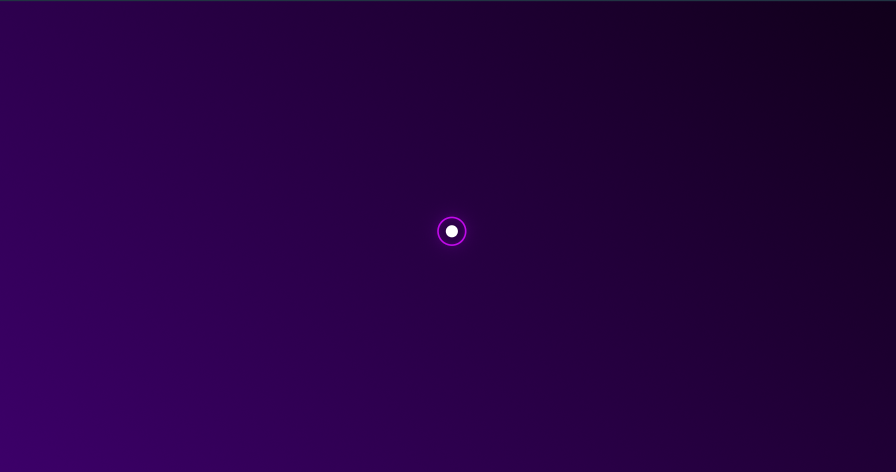
Write a Shadertoy shader that draws this background.

```glsl
#define CENTER vec2(0.5043, 0.510)
#define RING_RADIUS 0.0293
#define RING_WIDTH 0.0034
#define DOT_RADIUS 0.0128
#define GLOW_SIZE 0.011
#define TOP_LINE 0.0025
#define VIOLET vec3(0.236, 0.0, 0.412)
#define NIGHT vec3(0.066, 0.0, 0.104)
#define MAGENTA vec3(0.76, 0.04, 0.92)
#define TEAL vec3(0.13, 0.20, 0.26)

// Antialiased coverage of a signed distance
float coverage(float dist, float pixel) {
    return clamp(0.5 - dist / pixel, 0.0, 1.0);
}

// Diagonal fade from the lower left to the upper right
vec3 backdrop(vec2 p, float aspect) {
    float t = (p.x + p.y) / (aspect + 1.0);
    return mix(VIOLET, NIGHT, clamp(t, 0.0, 1.0));
}

// Fine noise to hide banding in the dark fade
float hash(vec2 p) {
    return fract(sin(dot(p, vec2(12.99, 78.23))) * 43758.5);
}

void mainImage(out vec4 fragColor, in vec2 fragCoord) {
    float pixel = 1.0 / iResolution.y;
    float aspect = iResolution.x * pixel;
    vec2 p = fragCoord * pixel;
    vec3 color = backdrop(p, aspect);
    color += (hash(fragCoord) - 0.5) / 255.0;

    // Soft halo around the ring
    float radius = length(p - CENTER * vec2(aspect, 1.0));
    float ringDist = abs(radius - RING_RADIUS);
    color += MAGENTA * 0.10 * exp(-ringDist / GLOW_SIZE);

    // Ring and central dot
    float ring = coverage(ringDist - 0.5 * RING_WIDTH, pixel);
    color = mix(color, MAGENTA, ring);
    color = mix(color, vec3(1.0), coverage(radius - DOT_RADIUS, pixel));

    // Thin line along the upper edge
    color = mix(color, TEAL, coverage(1.0 - TOP_LINE - p.y, pixel));

    fragColor = vec4(color, 1.0);
}
```
